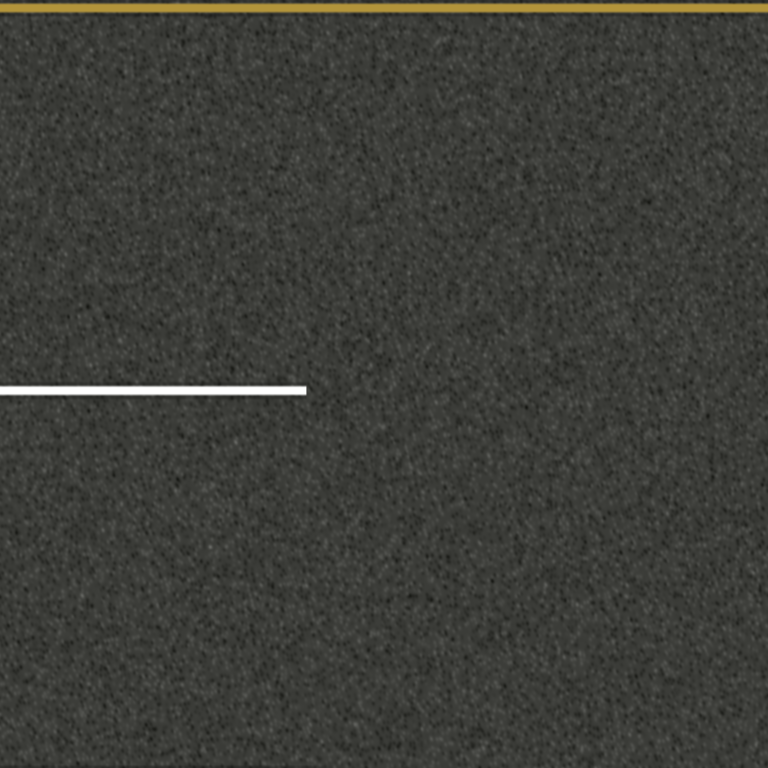
This texture is drawn by a three.js fragment shader. Its source:

```glsl
// Dark asphalt road with a yellow edge line and a white centre dash.
// The grain sums soft kernels around jittered cell points (cellular noise);
// the paint is made of soft-edged bands with a thin dark rim.
#define GRAIN_CELLS vec2(205.0, 160.0)
#define GRAIN_CONTRAST 0.15
#define ASPHALT vec3(0.232, 0.236, 0.220)
#define YELLOW vec3(0.70, 0.58, 0.23)
#define WHITE vec3(1.0)
#define EDGE_Y 0.9896
#define DASH_Y 0.4914
#define DASH_END 0.399
#define HALF_WIDTH 0.0056
#define SOFTNESS 0.0022
#define RIM_DARKNESS 0.22

varying vec2 vUv;

vec3 hash3(vec2 cell) {
  vec3 p = fract(cell.xyx * vec3(0.1031, 0.1030, 0.0973));
  p += dot(p, p.yxz + 33.33);
  return fract((p.xxy + p.yzz) * p.zyx);
}

// Signed grain: every cell holds one randomly shaded, slightly slanted speck.
float grain(vec2 uv) {
  vec2 p = vec2(uv.x + 0.15 * uv.y, uv.y) * GRAIN_CELLS;
  vec2 cell = floor(p);
  float sum = 0.0;
  for (int y = -1; y <= 1; y++) {
    for (int x = -1; x <= 1; x++) {
      vec2 neighbour = cell + vec2(float(x), float(y));
      vec3 h = hash3(neighbour + 7.0);
      vec2 d = p - neighbour - h.xy;
      sum += (h.z - 0.5) * exp(-4.0 * dot(d, d));
    }
  }
  return sum;
}

// Coverage of a horizontal stripe, given the distance from its middle.
float stripe(float dist) {
  return 1.0 - smoothstep(HALF_WIDTH - SOFTNESS, HALF_WIDTH + SOFTNESS, dist);
}

// Narrow dark band just outside a stripe.
float rim(float dist) {
  float d = (dist - HALF_WIDTH - 0.0035) / 0.0022;
  return exp(-d * d);
}

void main() {
  // Road surface
  vec3 color = ASPHALT + GRAIN_CONTRAST * grain(vUv);

  // Distances to the painted lines
  float edgeDist = abs(vUv.y - EDGE_Y);
  float dashDist = abs(vUv.y - DASH_Y);
  float dashMask = 1.0 - smoothstep(-0.001, 0.001, vUv.x - DASH_END);

  // Dark rims, and a faint shadow along the lower left border
  float shade = max(rim(edgeDist), rim(dashDist) * dashMask);
  float borderMask = 1.0 - smoothstep(0.39, 0.47, vUv.x);
  shade = max(shade, borderMask * (1.0 - smoothstep(0.001, 0.005, vUv.y)));
  color *= 1.0 - RIM_DARKNESS * shade;

  // Paint
  color = mix(color, YELLOW, stripe(edgeDist));
  color = mix(color, WHITE, stripe(dashDist) * dashMask);

  gl_FragColor = vec4(color, 1.0);
}
```
